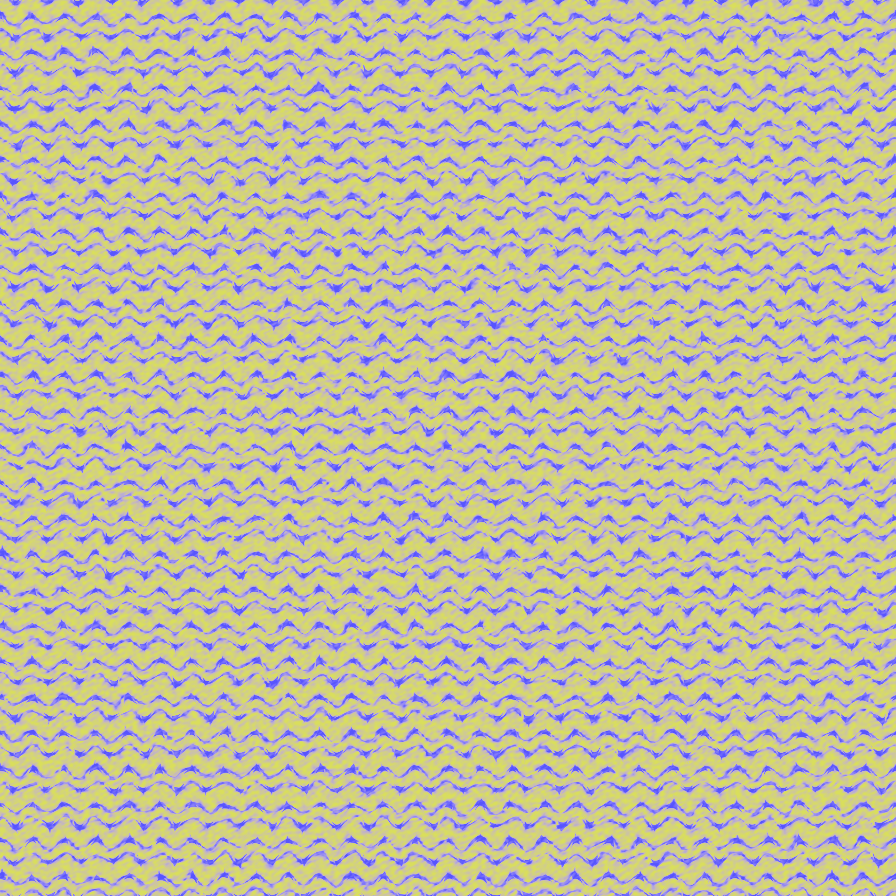
Reproduce this texture procedurally as a Shadertoy shader.

```glsl
// Draws a yellow garter-stitch knit with violet gaps and frayed lilac fibres.

const float PI = 3.1415927;
const float TAU = 6.2831853;
const vec2 STITCHES = vec2(28.0, 50.0); // columns and rows, rows must be even
const float WAVE = 0.27;                // height of the row wave, in rows
const float SPREAD = 0.11;              // moves facing notches apart, in rows

// Integer hash to a value in 0..1
float hash(vec2 cell, float seed) {
    uvec3 k = uvec3(ivec3(vec3(cell, seed))) * uvec3(1597334673u, 3812015801u, 2798796415u);
    uint h = k.x ^ k.y ^ k.z;
    h = (h ^ (h >> 15u)) * 2246822519u;
    h = (h ^ (h >> 13u)) * 3266489917u;
    return float((h ^ (h >> 16u)) >> 8u) / 16777216.0;
}

float cornerSlope(vec2 cell, vec2 offset, vec2 period, float seed) {
    float a = TAU * hash(mod(cell, period), seed);
    return dot(vec2(cos(a), sin(a)), offset);
}

// Gradient noise that wraps after a whole number of cells
float noise(vec2 p, vec2 period, float seed) {
    vec2 i = floor(p), f = p - i;
    vec2 u = f * f * f * (f * (f * 6.0 - 15.0) + 10.0);
    vec2 e = vec2(1.0, 0.0);
    float low = mix(cornerSlope(i, f, period, seed),
                    cornerSlope(i + e.xy, f - e.xy, period, seed), u.x);
    float high = mix(cornerSlope(i + e.yx, f - e.yx, period, seed),
                     cornerSlope(i + e.xx, f - e.xx, period, seed), u.x);
    return mix(low, high, u.y);
}

float wrappedNoise(vec2 uv, vec2 cells, float seed) {
    return noise(uv * cells, cells, seed);
}

// Slanted strands; the whole-number shear keeps them tileable
float strands(vec2 uv) {
    vec2 q = vec2(-120.0 * uv.x + 240.0 * uv.y, 96.0 * uv.x + 48.0 * uv.y);
    return noise(q, vec2(120.0, 48.0), 7.0);
}

// Yarn to gap colours, from raised to deep
vec3 yarnRamp(float depth) {
    vec3 tones[6] = vec3[6](
        vec3(0.85, 0.87, 0.36), vec3(0.82, 0.81, 0.53), vec3(0.79, 0.74, 0.70),
        vec3(0.71, 0.66, 0.86), vec3(0.56, 0.52, 0.97), vec3(0.34, 0.33, 1.00));
    float t = clamp(depth, 0.0, 1.0) * 5.0;
    int i = min(int(t), 4);
    return mix(tones[i], tones[i + 1], t - float(i));
}

// Signed distance to a triangle-like notch with its tip towards +y
float notch(vec2 p, float size) {
    return max(abs(p.x) * 1.4 + p.y * 0.5 - size * 0.5, -p.y - size * 0.6);
}

void mainImage(out vec4 fragColor, in vec2 fragCoord) {
    vec2 uv = fragCoord / iResolution.xy;
    float pixel = STITCHES.y / iResolution.y;

    // Hand-knit unevenness
    vec2 wobble = vec2(wrappedNoise(uv, vec2(28.0, 50.0), 1.0),
                       wrappedNoise(uv, vec2(42.0, 50.0), 2.0));
    vec2 p = uv * STITCHES + wobble * vec2(0.18, 0.24);

    // Wavy rows: d is the height above the nearest gap
    float v = p.y - WAVE * cos(TAU * p.x);
    v -= SPREAD * cos(PI * v);
    float row = floor(v + 0.5);
    float d = v - row;

    // Notches sit in the valleys of even rows and on the peaks of odd rows
    float odd = mod(row, 2.0);
    float side = odd * 2.0 - 1.0;
    float x = p.x - 0.5 * (1.0 - odd);
    float column = floor(x + 0.5);
    vec2 id = mod(vec2(column, row), STITCHES);
    float size = mix(0.22, 0.32, hash(id, 3.0));
    vec2 local = vec2(x - column + 0.10 * (hash(id, 4.0) - 0.5), d * side + 0.08);
    float near = 1.0 - smoothstep(0.05, 0.5, abs(x - column));

    // Fibre texture, strongest beside the gaps
    float fibre = strands(uv);
    float fine = wrappedNoise(uv, vec2(190.0, 210.0), 5.0);
    float patchy = wrappedNoise(uv, vec2(56.0, 75.0), 8.0);
    float beside = exp(-abs(d) / (d < 0.0 ? 0.22 : 0.16));

    // Line between rows, thicker towards the notches and broken by fibres
    float width = 0.055 + 0.035 * near + 0.06 * patchy + 0.06 * fibre;
    float soft = max(0.05, 0.55 * pixel);
    float line = 1.0 - smoothstep(width - soft, width + soft, abs(d));
    line *= smoothstep(-0.65, 0.05, patchy + 0.5 * fibre + 0.2 * near);
    float hole = 1.0 - smoothstep(-soft, soft, notch(local, size) + 0.12 * fibre);

    // Frayed fringe around each gap
    float fringe = beside * (0.58 + 1.0 * fibre + 0.5 * patchy);
    float depth = 0.08 + fibre * mix(0.14, 0.60, beside) + 0.28 * fine;
    depth += max(fringe, 0.0);
    depth = mix(depth, mix(0.78, 0.92, near) + 0.3 * fine, line);
    depth = mix(depth, 0.97 + 0.30 * fibre, hole);

    fragColor = vec4(yarnRamp(depth), 1.0);
}
```
